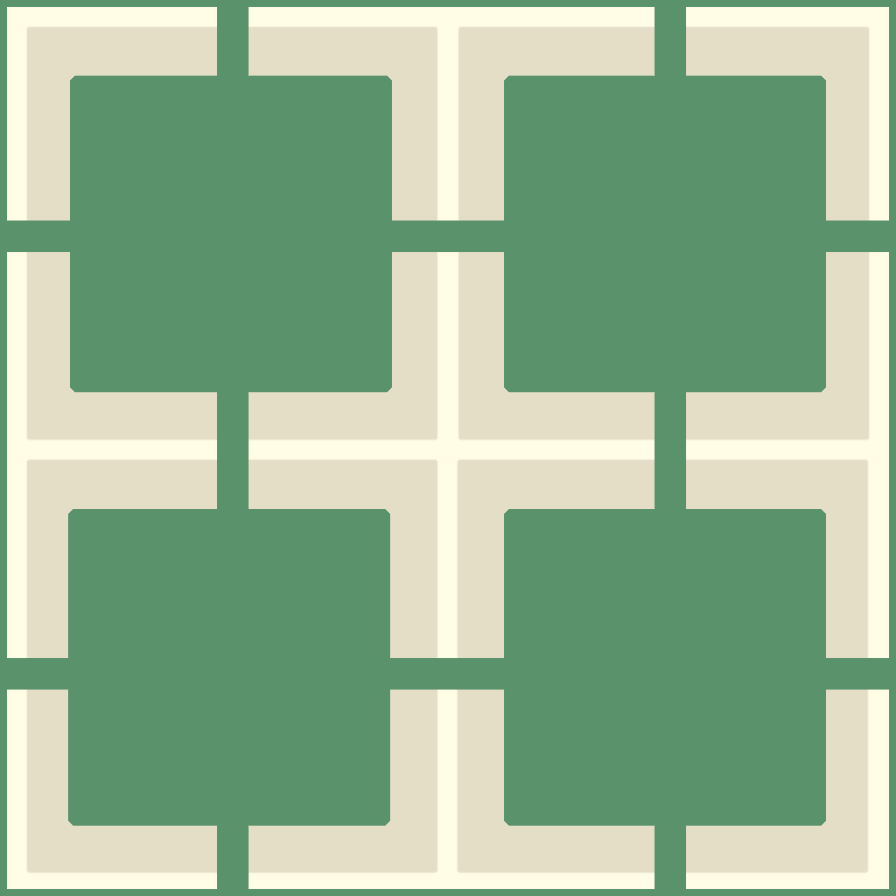
Give the GLSL for this pattern, as a WebGL 2 fragment shader.

```glsl
#version 300 es
precision highp float;
// A two by two grid of beige panels on cream, each holding a large green block.
// Green bars link the blocks and a thin green border frames the canvas.
// Every part is a box distance; small per-cell offsets give a hand-set look.

uniform vec2 u_resolution;
out vec4 outColor;

// Signed distance to a box, with its corners cut off at 45 degrees
float chamferBox(vec2 p, vec2 halfSize, float cut) {
  vec2 q = abs(p) - halfSize;
  return max(max(q.x, q.y), (q.x + q.y + cut) * 0.7071);
}

// Antialiased coverage of the inside of a shape
float coverage(float dist, float softness) {
  return 1.0 - smoothstep(-softness, softness, dist);
}

void main() {
  const vec3 green = vec3(0.349, 0.573, 0.420);
  const vec3 beige = vec3(0.898, 0.871, 0.780);
  const vec3 cream = vec3(1.0, 0.992, 0.902);

  // Canvas coordinates, with rows counted from the top
  vec2 p = gl_FragCoord.xy / u_resolution;
  p.y = 1.0 - p.y;
  vec2 cell = floor(p * 2.0);
  float edge = 0.6 / min(u_resolution.x, u_resolution.y);

  // Beige panel with slightly soft edges
  vec2 panelCenter = vec2(0.2591, 0.2604) + cell * vec2(0.4818, 0.4831);
  panelCenter.x -= 0.0013 * cell.x * cell.y;
  float panel = chamferBox(p - panelCenter, vec2(0.2292, 0.2305), 0.002);
  vec3 color = mix(cream, beige, coverage(panel, max(edge, 0.0016)));

  // Green block, nudged left in the lower left cell
  vec2 blockCenter = vec2(0.2578, 0.2611) + cell * vec2(0.4844, 0.4837);
  blockCenter.x -= 0.002 * (1.0 - cell.x) * cell.y;
  float block = chamferBox(p - blockCenter, vec2(0.1797, 0.1767), 0.0055);

  // Bars crossing the whole canvas through each row and column
  vec2 barOffset = abs(p - vec2(0.2598, 0.2637) - cell * 0.4883);
  float bars = min(barOffset.x, barOffset.y) - 0.0176;

  // Outer border
  vec2 fromCenter = abs(p - 0.5);
  float border = 0.4922 - max(fromCenter.x, fromCenter.y);

  float greenShape = min(min(block, bars), border);
  color = mix(color, green, coverage(greenShape, edge));
  outColor = vec4(color, 1.0);
}
```
